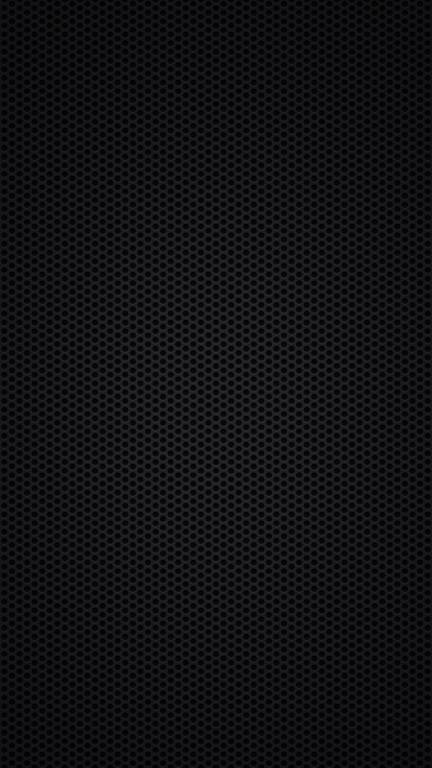
Write a Shadertoy shader that draws this pattern.

```glsl
// Dark perforated metal sheet: round holes on a hexagonal lattice with staggered
// columns. Each hole has a shaded wall and a lit lower lip; a soft central glow
// fades toward the edges, and gradient noise gives the metal a faint grain.

const float ROWS = 88.0;             // holes down the canvas height
const float HOLE_RADIUS = 0.35;      // in units of the vertical pitch
const float LIP_WIDTH = 0.07;
const float LIP_GAIN = 0.055;
const float GRAIN_GAIN = 0.12;
const float GRAIN_SCALE = 2.3;       // noise cells per pitch
const vec2 GLOW_CENTER = vec2(0.5, 0.48);
const vec2 GLOW_SIZE = vec2(0.66, 0.50);
const float EDGE_LIGHT = 0.43;
const vec3 METAL = vec3(0.127, 0.128, 0.148);
const vec3 HOLE = vec3(0.030, 0.030, 0.037);
const vec3 LIP_TINT = vec3(0.97, 0.98, 1.0);

vec2 hashGradient(vec2 cell) {
    vec3 q = fract(vec3(cell.xyx) * vec3(0.1031, 0.1030, 0.0973));
    q += dot(q, q.yzx + 33.33);
    return 2.0 * fract((q.xx + q.yz) * q.zy) - 1.0;
}

float gradientNoise(vec2 p) {
    vec2 i = floor(p), f = fract(p);
    vec2 u = f * f * f * (f * (f * 6.0 - 15.0) + 10.0);
    float a = dot(hashGradient(i), f);
    float b = dot(hashGradient(i + vec2(1, 0)), f - vec2(1, 0));
    float c = dot(hashGradient(i + vec2(0, 1)), f - vec2(0, 1));
    float d = dot(hashGradient(i + vec2(1, 1)), f - vec2(1, 1));
    return mix(mix(a, b, u.x), mix(c, d, u.x), u.y);
}

// Offset from the nearest hole centre; neighbours are one unit apart.
vec2 hexOffset(vec2 p) {
    vec2 period = vec2(sqrt(3.0), 1.0);
    vec2 a = mod(p, period) - 0.5 * period;
    vec2 b = mod(p + 0.5 * period, period) - 0.5 * period;
    return dot(a, a) < dot(b, b) ? a : b;
}

void mainImage(out vec4 fragColor, in vec2 fragCoord) {
    vec2 uv = fragCoord / iResolution.xy;
    vec2 p = (fragCoord - 0.5 * iResolution.xy) / iResolution.y * ROWS;
    float pixel = ROWS / iResolution.y;

    vec2 offset = hexOffset(p);
    float radius = length(offset);
    float edge = radius - HOLE_RADIUS;
    float upward = offset.y / max(radius, 0.001);

    // Metal surface and recessed hole, with the wall brighter at the bottom.
    float grain = gradientNoise(p * GRAIN_SCALE);
    vec3 metal = METAL * (1.0 + GRAIN_GAIN * grain);
    float wall = smoothstep(0.1, HOLE_RADIUS, radius);
    vec3 hole = HOLE * (1.0 - 0.4 * wall * upward);
    float metalMask = smoothstep(-0.6 * pixel, 0.6 * pixel, edge);
    vec3 color = mix(hole, metal, metalMask);

    // Light catches the lower lip; the upper one falls into shadow.
    float lip = 1.0 - smoothstep(LIP_WIDTH, LIP_WIDTH + pixel, abs(edge));
    float lipLight = max(-upward, 0.0) - 0.3 * max(upward, 0.0);
    color += LIP_TINT * LIP_GAIN * lip * lipLight;

    // Central glow.
    vec2 g = (uv - GLOW_CENTER) / GLOW_SIZE;
    float glow = exp(-1.3 * dot(g, g));
    color *= mix(EDGE_LIGHT, 1.0, glow);

    fragColor = vec4(max(color, 0.0), 1.0);
}
```
